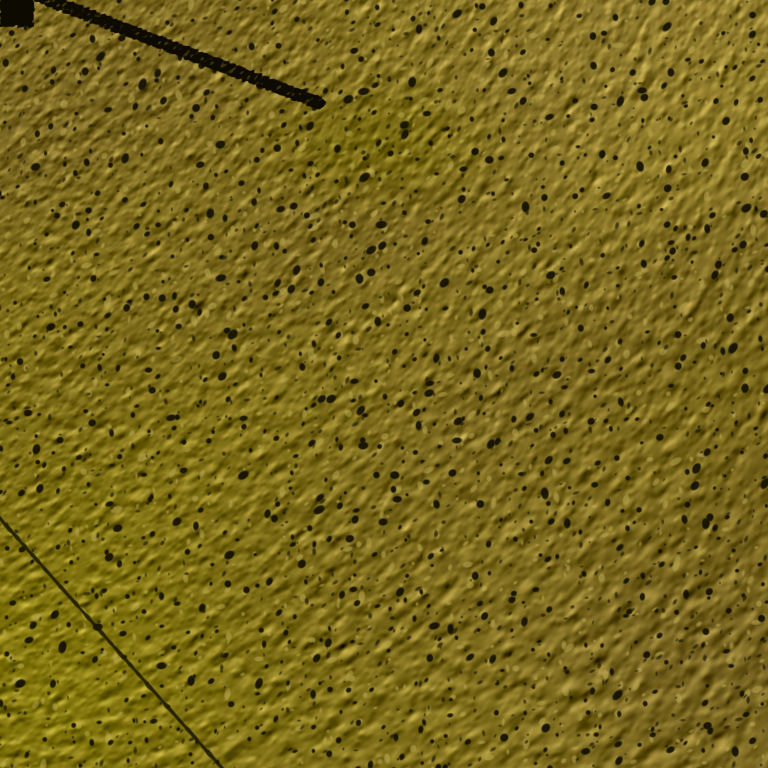
This texture is drawn by a Shadertoy shader. Its source:

```glsl
const vec3 OCHRE = vec3(0.485, 0.412, 0.125);
const vec3 LIGHT_SHIFT = vec3(1.0, 0.92, 0.67);
const vec3 MOSS_SHIFT = vec3(-0.01, 0.015, -0.09);
const vec3 FLECK = vec3(0.74, 0.67, 0.33);
const vec3 PIT = vec3(0.07, 0.06, 0.01);
const vec3 BAR = vec3(0.05, 0.04, 0.008);
const vec3 BAR_GRAIN = vec3(0.24, 0.19, 0.04);
const vec3 CRACK = vec3(0.11, 0.10, 0.01);

const vec2 COARSE_CELLS = vec2(60.0, 100.0);
const vec2 FINE_CELLS = vec2(130.0, 180.0);
const float COARSE_GAIN = 0.72;
const float FINE_GAIN = 0.42;
const vec2 LIGHT_DIR = vec2(0.35, 0.94);
const float GRAIN_ANGLE = 0.95;
const float EDGE = 0.0013;

vec3 hash3(vec2 cell, float seed) {
    vec3 q = vec3(dot(cell, vec2(127.1, 311.7)),
                  dot(cell, vec2(269.5, 183.3)),
                  dot(cell, vec2(419.2, 371.9)));
    return fract(sin(q + seed * 17.3) * 43758.54);
}

// Conformal bend: the grain steepens towards the upper right
vec2 bendGrain(vec2 p) {
    return vec2(0.75 * p.x + 0.5 * p.y + 0.175 * (p.y * p.y - p.x * p.x),
                0.75 * p.y - 0.5 * p.x - 0.35 * p.x * p.y);
}

// Side-lit slope of soft cellular bumps and dents
float reliefSlope(vec2 p, float seed) {
    vec2 cell = floor(p);
    float slope = 0.0;
    for (int y = -1; y <= 1; y++)
    for (int x = -1; x <= 1; x++) {
        vec2 id = cell + vec2(x, y);
        vec3 h = hash3(id, seed);
        vec2 d = id + h.xy - p;
        slope += (2.0 * h.z - 1.0) * exp(-4.0 * dot(d, d)) * dot(d, LIGHT_DIR);
    }
    return slope;
}

// Coverage of scattered ellipses; radii are in canvas units
float scatter(vec2 p, float cells, float density, vec2 radii, float stretch, float seed) {
    vec2 cell = floor(p * cells);
    float cover = 0.0;
    for (int y = -1; y <= 1; y++)
    for (int x = -1; x <= 1; x++) {
        vec2 id = cell + vec2(x, y);
        vec3 place = hash3(id, seed);
        vec3 form = hash3(id, seed + 5.0);
        vec2 d = (id + place.xy) / cells - p;
        float a = GRAIN_ANGLE + (form.x - 0.5) * 1.8;
        d = mat2(cos(a), -sin(a), sin(a), cos(a)) * d;
        d.x /= mix(1.0, stretch, form.y);
        float r = mix(radii.x, radii.y, form.z * form.z);
        float spot = 1.0 - smoothstep(r - EDGE, r + EDGE, length(d));
        cover = max(cover, spot * step(place.z, density));
    }
    return cover;
}

float segmentDistance(vec2 p, vec2 a, vec2 b) {
    vec2 ab = b - a;
    return length(p - a - ab * clamp(dot(p - a, ab) / dot(ab, ab), 0.0, 1.0));
}

float boxDistance(vec2 p, vec2 halfSize) {
    vec2 d = abs(p) - halfSize;
    return length(max(d, 0.0)) + min(max(d.x, d.y), 0.0);
}

float fillMask(float d) {
    return 1.0 - smoothstep(-EDGE, EDGE, d);
}

void mainImage(out vec4 fragColor, in vec2 fragCoord) {
    vec2 p = fragCoord / iResolution.xy;
    vec2 grain = bendGrain(p);

    // Fine wrinkled relief
    float coarse = reliefSlope(grain * COARSE_CELLS, 1.0);
    float fine = reliefSlope(grain * FINE_CELLS, 2.0);
    float shade = COARSE_GAIN * coarse + FINE_GAIN * fine;

    // Broad stains and uneven light
    float stain = sin(p.x * 7.0 + 2.0 * sin(p.y * 5.0)) * sin(p.y * 9.0 - p.x * 4.0 + 1.0);
    float warmCorner = smoothstep(0.45, 0.0, length((p - vec2(0.88, 0.95)) * vec2(0.8, 1.0)));
    float mossCorner = smoothstep(0.85, 0.0, length(p - vec2(0.0, 0.1)));
    float mossPatch = smoothstep(0.18, 0.0, length((p - vec2(0.5, 0.81)) * vec2(0.8, 1.5)));
    shade += 0.016 * stain + 0.07 * warmCorner + 0.025 * mossCorner - 0.03 * mossPatch;
    shade -= 0.035 * smoothstep(0.45, 0.0, length(p - vec2(1.0, 0.45)));
    vec3 color = OCHRE + shade * LIGHT_SHIFT;
    color += MOSS_SHIFT * (mossCorner + 0.6 * mossPatch + 0.15 * stain);

    // Pale flecks and dark pits
    float flecks = scatter(p, 42.0, 0.45, vec2(0.0015, 0.0042), 2.2, 11.0);
    float pits = scatter(p, 40.0, 0.58, vec2(0.0019, 0.0050), 1.7, 23.0);
    float pores = scatter(p, 70.0, 0.28, vec2(0.0010, 0.0024), 2.2, 37.0);
    color = mix(color, FLECK, 0.55 * flecks);
    color = mix(color, PIT, max(0.92 * pits, 0.65 * pores));

    // Thin diagonal crack
    float crack = segmentDistance(p, vec2(-0.01, 0.336), vec2(0.298, -0.01));
    color = mix(color, CRACK, 0.9 * fillMask(crack - 0.0022 - 0.004 * coarse));

    // Rough dark bar with its end block
    float bar = segmentDistance(p, vec2(0.05, 1.005), vec2(0.415, 0.866));
    float block = boxDistance(p - vec2(0.022, 0.986), vec2(0.022, 0.021));
    float beam = min(bar - 0.0082, block) + 0.008 * fine;
    float speckle = smoothstep(0.04, 0.18, fine) * smoothstep(0.008, 0.002, bar);
    color = mix(color, mix(BAR, BAR_GRAIN, speckle), fillMask(beam));

    fragColor = vec4(clamp(color, 0.0, 1.0), 1.0);
}
```
